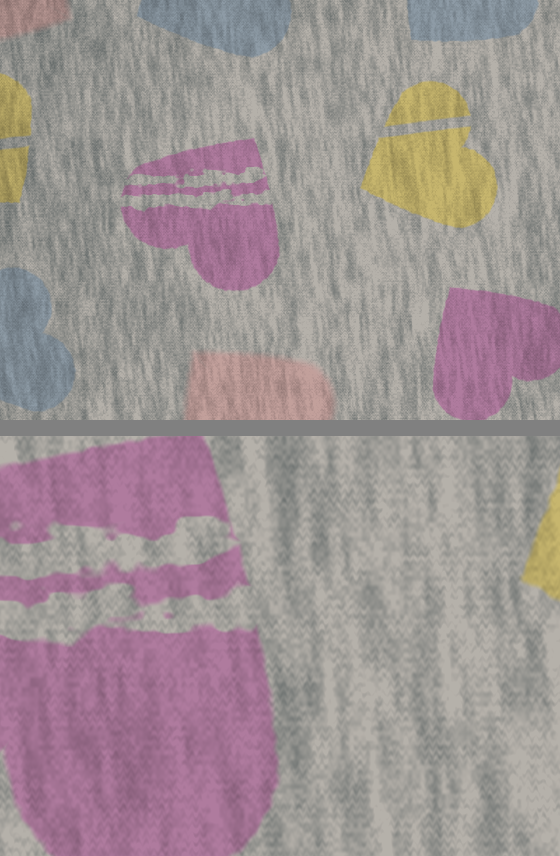
Top, the full canvas; bottom, a detail of the centre.
Give the GLSL for this pattern, as a WebGL 1 fragment shader.

```glsl
precision highp float;
// Heather grey jersey with soft printed hearts, some of them split by torn gaps.

uniform vec2 u_resolution;

// Colours
const vec3 YARN_LIGHT = vec3(0.670, 0.657, 0.633);
const vec3 YARN_DARK  = vec3(0.465, 0.480, 0.472);
const vec3 SALMON  = vec3(0.690, 0.565, 0.550);
const vec3 BLUE    = vec3(0.500, 0.550, 0.590);
const vec3 YELLOW  = vec3(0.710, 0.648, 0.385);
const vec3 MAGENTA = vec3(0.620, 0.430, 0.560);

// Heart lattice, in canvas heights: three columns (i) by three rows (j)
const vec3 COLUMN_X  = vec3(-0.010, 0.549, 1.127);
const vec3 ROW_Y     = vec3(1.060, 0.594, 0.104);
const vec3 ROW_SHIFT = vec3(-0.003, -0.071, 0.066);
const vec3 COLUMN_SHIFT = vec3(0.087, -0.127, 0.038);
const vec3 HEART_SIZE   = vec3(0.205, 0.237, 0.209);
const mat3 HEADING = mat3(150.0, 128.0, 20.0,  24.0, -122.0, -50.0,  47.0, 22.0, -55.0);
const mat3 INK     = mat3(0.0, 2.0, 1.0,  1.0, 3.0, 0.0,  1.0, 2.0, 3.0);

// Gaps across the middle row
const vec3 GAP_HEIGHT = vec3(-0.033, 0.084, 0.072);
const vec3 GAP_SLOPE  = vec3(0.11, 0.04, 0.13);
const vec3 GAP_SPREAD = vec3(0.0, 0.025, 0.0);
const vec3 GAP_TEAR   = vec3(0.002, 0.022, 0.002);
const float GAP_HALF  = 0.013;

// Fabric
const float STREAK_LEAN  = 0.09;
const float STITCH_ROWS  = 144.0;
const float STITCH_WALES = 165.0;
const float EDGE_SOFT    = 0.003;
const float SALMON_SOFT  = 0.014;

float hash(vec2 p) {
  vec3 q = fract(vec3(p.xyx) * 0.1031);
  q += dot(q, q.yzx + 33.33);
  return fract((q.x + q.y) * q.z);
}

float noise(vec2 p) {
  vec2 i = floor(p), f = fract(p);
  f = f * f * (3.0 - 2.0 * f);
  return mix(mix(hash(i), hash(i + vec2(1.0, 0.0)), f.x),
             mix(hash(i + vec2(0.0, 1.0)), hash(i + vec2(1.0, 1.0)), f.x), f.y);
}

// Unit heart: tip at (0,-1), lobes around (+-0.4, 0)
float heartDistance(vec2 q) {
  vec2 tip = vec2(0.0, -1.0), toLobe = vec2(0.4, 1.0);
  q.x = abs(q.x);
  float h = clamp(dot(q - tip, toLobe) / dot(toLobe, toLobe), 0.0, 1.0);
  return length(q - tip - toLobe * h) - 0.45 * h * (1.35 - 0.35 * h) - 0.012;
}

vec3 inkColour(float ink) {
  if (ink < 0.5) return SALMON;
  if (ink < 1.5) return BLUE;
  return ink < 2.5 ? YELLOW : MAGENTA;
}

// Lightness of the yarn: 0 is dark, 1 is light
float yarnTone(vec2 p) {
  vec2 s = vec2(p.x + STREAK_LEAN * p.y + 0.012 * noise(p * 9.0), p.y) + 3.0;
  float streaks = noise(s * vec2(125.0, 26.0)) - 0.5;
  float broad = noise(s * vec2(48.0, 8.0) + 17.0) - 0.5;
  float grain = noise(p * vec2(300.0, 260.0) + 41.0) - 0.5;
  float wale = p.x * STITCH_WALES, row = p.y * STITCH_ROWS;
  float stitch = cos(6.2832 * (row + 0.25 * cos(6.2832 * wale))) * noise(p * 70.0 + 5.0);
  float cloud = noise(p * 3.0 + 8.0) - 0.5;
  float shade = 0.32 * smoothstep(0.5, 0.0, p.x) + 0.12 * smoothstep(0.75, 1.0, p.y);
  float tone = 0.80 + 0.85 * streaks + 0.55 * broad + 0.60 * grain;
  return clamp(tone + 0.16 * stitch + 0.25 * cloud - shade, -0.3, 1.2);
}

void main() {
  vec2 p = gl_FragCoord.xy / u_resolution.y;
  float pixel = 1.0 / u_resolution.y;
  float tone = yarnTone(p);
  vec3 colour = mix(YARN_DARK, YARN_LIGHT, tone);
  float inkShade = mix(0.84, 1.06, tone);
  float fray = 0.004 * (noise(p * 110.0) - 0.5);
  float tear = noise(p * vec2(30.0, 70.0)) + 0.5 * noise(p * vec2(90.0, 130.0)) - 0.75;

  for (int i = 0; i < 3; i++) {
    for (int j = 0; j < 3; j++) {
      // Place and turn the heart
      float lower = j > 0 ? 1.0 : 0.0;
      vec2 d = p - vec2(COLUMN_X[i] + ROW_SHIFT[j], ROW_Y[j] + lower * COLUMN_SHIFT[i]);
      float angle = radians(HEADING[i][j]);
      vec2 axis = vec2(cos(angle), sin(angle));
      vec2 q = vec2(dot(d, vec2(axis.y, -axis.x)), dot(d, axis)) / HEART_SIZE[i];
      float dist = heartDistance(q) * HEART_SIZE[i] + fray;

      // Cut the gaps
      if (j == 1) {
        float across = abs(d.y - GAP_HEIGHT[i] - GAP_SLOPE[i] * d.x);
        float gap = abs(across - GAP_SPREAD[i]) - GAP_HALF + GAP_TEAR[i] * tear;
        dist = max(dist, -gap);
      }

      // Print it, letting the yarn show through
      float soft = max(INK[i][j] < 0.5 ? SALMON_SOFT : EDGE_SOFT, pixel);
      float cover = 1.0 - smoothstep(-soft, soft, dist);
      colour = mix(colour, inkColour(INK[i][j]) * inkShade, 0.97 * cover);
    }
  }
  gl_FragColor = vec4(colour, 1.0);
}
```
